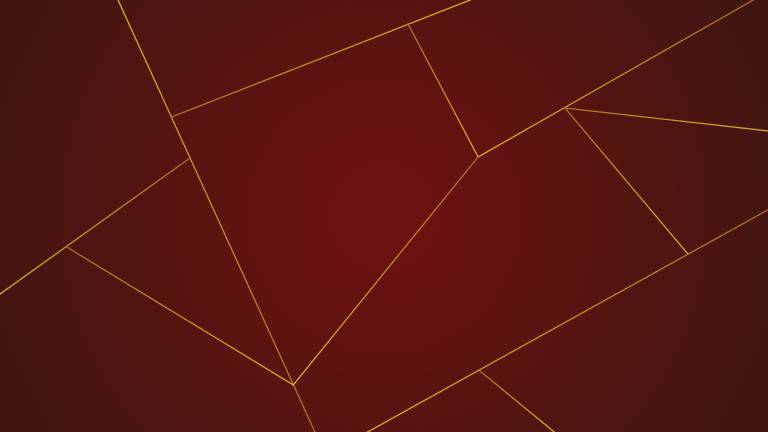
A Shadertoy shader for this background:

```glsl
// Thin gold lines split a deep red field into large angular panels.
// A radial gradient lights the centre; each line is a segment distance
// whose colour fades from bright to dull gold along its length.

const vec2 CANVAS = vec2(16.0, 9.0);
const float HALF_WIDTH = 0.0135;
const float GLOW_RADIUS = 8.4;

const vec3 RED_CENTRE = vec3(0.435, 0.068, 0.062);
const vec3 RED_EDGE = vec3(0.255, 0.086, 0.066);
const vec3 GOLD_BRIGHT = vec3(0.85, 0.70, 0.11);
const vec3 GOLD_DULL = vec3(0.68, 0.43, 0.13);

// Panel seams: xy is the bright end, zw the dull end
const int SEAM_COUNT = 11;
const vec4 SEAMS[SEAM_COUNT] = vec4[SEAM_COUNT](
    vec4(2.45, 9.02, 6.57, -0.02),
    vec4(9.82, 9.01, 3.57, 6.56),
    vec4(9.96, 5.73, 8.50, 8.50),
    vec4(9.96, 5.73, 15.71, 9.01),
    vec4(16.02, 6.27, 11.77, 6.75),
    vec4(14.33, 3.71, 11.77, 6.75),
    vec4(7.64, -0.01, 16.02, 4.64),
    vec4(11.56, -0.01, 10.00, 1.27),
    vec4(-0.02, 2.86, 3.96, 5.71),
    vec4(6.11, 0.98, 1.38, 3.86),
    vec4(6.11, 0.98, 9.96, 5.73)
);

// Returns the distance to segment ab and the position along it (0 to 1)
vec2 segment(vec2 p, vec2 a, vec2 b) {
    vec2 ab = b - a;
    float along = clamp(dot(p - a, ab) / dot(ab, ab), 0.0, 1.0);
    return vec2(length(p - a - ab * along), along);
}

vec3 radialField(vec2 p, vec2 centre, float radius) {
    float t = clamp(length(p - centre) / radius, 0.0, 1.0);
    return mix(RED_CENTRE, RED_EDGE, t);
}

// Lays one antialiased seam over the base colour
vec3 drawSeam(vec3 base, vec2 p, vec4 seam, float pixel) {
    vec2 hit = segment(p, seam.xy, seam.zw);
    float cover = clamp((HALF_WIDTH - hit.x) / pixel + 0.5, 0.0, 1.0);
    return mix(base, mix(GOLD_BRIGHT, GOLD_DULL, hit.y), cover);
}

void mainImage(out vec4 fragColor, in vec2 fragCoord) {
    vec2 p = fragCoord / iResolution.xy * CANVAS;
    float pixel = CANVAS.y / iResolution.y;

    vec3 color = radialField(p, CANVAS * 0.5, GLOW_RADIUS);
    for (int i = 0; i < SEAM_COUNT; i++) {
        color = drawSeam(color, p, SEAMS[i], pixel);
    }
    fragColor = vec4(color, 1.0);
}
```
